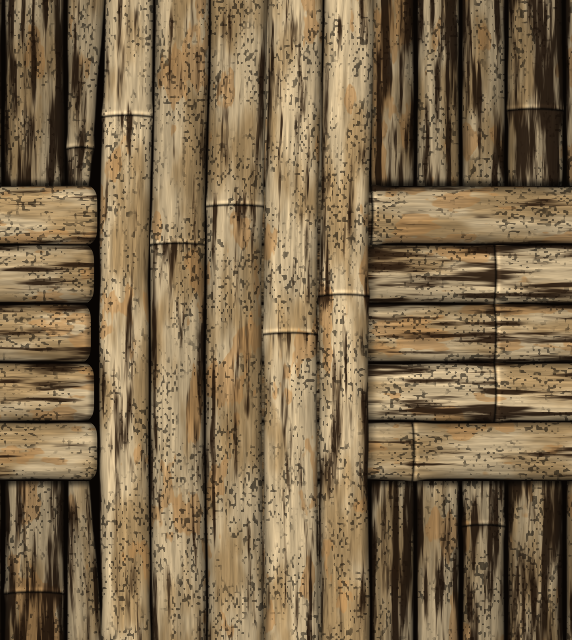
Give the GLSL for this texture, as a WebGL 1 fragment shader.

```glsl
precision highp float;
// Woven bamboo wall: five upright canes in front, five level canes passing
// behind them, and dark weathered uprights at the back. One cane() function
// shades every piece; layers are painted from back to front.

uniform vec2 u_resolution;

#define PALE vec3(0.76, 0.67, 0.52)
#define TAN vec3(0.63, 0.52, 0.36)
#define PEEL vec3(0.68, 0.50, 0.30)
#define STAIN vec3(0.12, 0.07, 0.035)
#define GAP vec3(0.03, 0.018, 0.012)
#define FRONT_LEFT 0.154
#define FRONT_PITCH 0.0846
#define ROW_BOTTOM 0.249
#define ROW_PITCH 0.0922
#define COUNT 5.0
#define FRONT_WEAR 0.20
#define BACK_TONE 0.80

float hash(vec2 p) {
  vec3 q = fract(p.xyx * 0.1031);
  q += dot(q, q.yzx + 33.33);
  return fract((q.x + q.y) * q.z);
}

float noise(vec2 p) {
  vec2 i = floor(p), f = fract(p);
  f = f * f * (3.0 - 2.0 * f);
  return mix(mix(hash(i), hash(i + vec2(1.0, 0.0)), f.x),
             mix(hash(i + vec2(0.0, 1.0)), hash(i + 1.0), f.x), f.y);
}

float fbm(vec2 p) {
  float sum = 0.0, amp = 0.5;
  for (int k = 0; k < 4; k++) {
    sum += amp * noise(p);
    p = p * 2.03 + 17.7;
    amp *= 0.5;
  }
  return sum;
}

// c: offset across and position along the cane; rgb is colour, a is coverage
vec4 cane(vec2 c, float halfWidth, float node, float seed, float wear) {
  float px = 1.0 / u_resolution.y;
  float d = c.y - node;
  halfWidth += 0.0025 * exp(-d * d / 0.0002)
             + 0.002 * (noise(vec2(c.y * 16.0, seed)) - 0.5);
  float t = clamp(c.x / halfWidth, -1.0, 1.0);
  d += 0.003 * t * t;

  // Skin: broad blotches, peeled patches and lengthwise fibres
  vec2 g = c + seed * vec2(1.37, 2.71) + 3.0;
  float blotch = fbm(g * vec2(30.0, 9.0));
  float fibre = fbm(g * vec2(240.0, 16.0));
  vec3 col = mix(TAN, PALE, smoothstep(0.3, 0.58, blotch));
  col = mix(col, PEEL, 0.6 * smoothstep(0.60, 0.64, fbm(g * vec2(34.0, 13.0) + 5.0)));
  col *= (0.74 + 0.54 * fibre) * (0.93 + 0.13 * hash(vec2(seed, 4.7)));

  // Wear: dark pits, and stains gathering at the edges and beside the node
  float pits = smoothstep(0.60, 0.82, noise(g * vec2(330.0, 220.0)));
  col *= 1.0 - 0.5 * pits * smoothstep(0.32, 0.55, fbm(g * vec2(45.0, 20.0) + 9.0));
  float nodeStain = exp(-abs(d) / 0.022) * (d < 0.0 ? 0.17 : 0.07);
  float rot = fbm(g * vec2(115.0, 10.0) + 31.0) + 0.26 * wear + nodeStain + 0.07 * pow(abs(t), 4.0);
  col = mix(col, STAIN, 0.86 * smoothstep(0.62, 0.84, rot));

  // Node: dark groove under a pale ridge
  col *= 1.0 + 0.22 * exp(-pow((d - 0.005) / 0.003, 2.0));
  col *= 1.0 - 0.62 * exp(-pow(d / 0.0018, 2.0));

  // Round profile, lit from the negative side
  col *= 1.02 - 0.07 * t - 0.55 * pow(abs(t), 6.0);
  return vec4(col, 1.0 - smoothstep(-px, px, abs(c.x) - halfWidth));
}

float frontEdge(float i) {
  return FRONT_LEFT + FRONT_PITCH * i - 0.005 * sin(6.2832 * i / COUNT);
}

vec4 backCane(vec2 p) {
  bool isLeft = p.x < 0.4;
  float i, lo, hi, node;
  if (isLeft) {
    i = floor((p.x - 0.005) / 0.098);
    lo = 0.005 + 0.098 * i;
    hi = min(lo + 0.098, 0.143 + 0.08 * max(abs(p.y - 0.48) - 0.23, 0.0));
    node = 0.075 + 0.695 * i;
  } else {
    i = min(floor((p.x - 0.578) / 0.071), 3.0) + step(0.882, p.x);
    lo = 0.578 + 0.071 * i + 0.02 * step(3.5, i);
    hi = lo + 0.071 + 0.02 * step(2.5, i);
    node = 0.18 + 0.65 * (i - 2.0);
  }
  float wear = isLeft ? 0.75 - 0.35 * i : 0.72 + 0.28 * cos(2.1 * i);
  return cane(vec2(p.x - 0.5 * (lo + hi), p.y), 0.5 * (hi - lo) - 0.003,
              node, i + (isLeft ? 31.0 : 41.0), wear);
}

vec4 rowCane(vec2 p) {
  float i = clamp(floor((p.y - ROW_BOTTOM) / ROW_PITCH), 0.0, COUNT - 1.0);
  float across = ROW_BOTTOM + ROW_PITCH * (i + 0.5) - p.y;
  bool isLeft = p.x < 0.4;
  float node = isLeft ? 9.0 : 0.775 - 0.128 * step(i, 0.5) - 0.193 * step(3.5, i);
  float wear = 0.12 + 0.38 * step(0.5, i) * step(i, 3.5);
  vec4 c = cane(vec2(across, p.x), 0.5 * ROW_PITCH - 0.0018, node, i + (isLeft ? 11.0 : 21.0), wear);
  // Rounded cut ends on the left, contact shadow on the right
  float end = 0.147 + 0.005 * cos(1.57 * i) - 0.012 * pow(abs(across) / (0.5 * ROW_PITCH), 6.0);
  if (isLeft) c.a *= 1.0 - smoothstep(-0.001, 0.001, p.x - end);
  c.rgb *= isLeft ? 1.0 - 0.35 * smoothstep(-0.012, 0.0, p.x - end) : mix(0.6, 1.0, smoothstep(0.574, 0.592, p.x));
  return c;
}

vec4 frontCane(vec2 p) {
  p.x -= 0.008 * smoothstep(0.55, 1.0, p.y) + 0.003 * (1.0 - smoothstep(0.0, 0.3, p.y));
  float i = 0.0;
  for (int k = 1; k < 5; k++) i += step(frontEdge(float(k)), p.x);
  float lo = frontEdge(i), hi = frontEdge(i + 1.0);
  float node = 0.82 - 0.07 * i - 0.13 * mod(i, 2.0);
  return cane(vec2(p.x - 0.5 * (lo + hi), p.y), 0.5 * (hi - lo) - 0.0018, node, i + 1.0, FRONT_WEAR);
}

void main() {
  vec2 p = gl_FragCoord.xy / u_resolution.y;
  vec4 back = backCane(p), row = rowCane(p), front = frontCane(p);
  float rowGap = abs(p.y - ROW_BOTTOM - 0.5 * COUNT * ROW_PITCH) - 0.5 * COUNT * ROW_PITCH;
  back.rgb *= BACK_TONE * mix(0.35, 1.0, smoothstep(0.0, 0.014, rowGap));
  vec3 col = mix(GAP, back.rgb, back.a * step(0.0, rowGap));
  col = mix(col, row.rgb, row.a);
  col = mix(col, front.rgb, front.a);
  gl_FragColor = vec4(col, 1.0);
}
```
